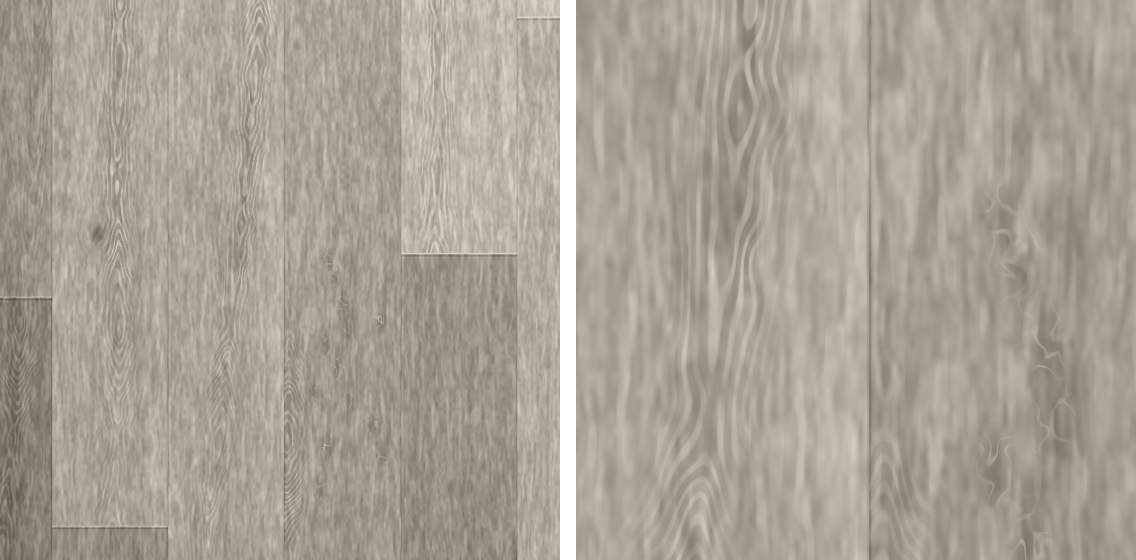
Left: the whole. Right: its middle third, enlarged.
Reproduce this texture procedurally as a Shadertoy shader.

```glsl
// Limed grey oak floor: wide upright planks with fine grain, cathedral rings, burls and a knot.
#define PLANK_WIDTH 0.2077
#define FIRST_SEAM 0.0924
#define SEAM_HALF 0.0012
#define RING_PITCH 0.0070
#define RING_SPREAD 0.027
#define FIBRE_CONTRAST 0.50
#define BURL_COUNT 13
#define KNOT_CENTRE vec2(0.176, 0.581)
#define DARK_OAK vec3(0.50, 0.46, 0.42)
#define PALE_OAK vec3(0.78, 0.74, 0.70)

// Per column: end joint height (negative: none), heart position, heart lean, ring strength
const vec4 COLUMN[6] = vec4[6](
    vec4(0.469, 0.75, 0.30, 0.40), vec4(0.060, 0.54, 0.06, 1.00),
    vec4(-1.0, 0.53, 0.45, 0.95), vec4(-1.0, 0.06, 0.05, 0.80),
    vec4(0.547, 0.27, 0.05, 0.85), vec4(0.969, 0.80, 0.10, 0.15));

// Per column: tone above and below the end joint, 0 dark to 1 pale
const vec2 TONE[6] = vec2[6](
    vec2(0.36, 0.20), vec2(0.66, 0.36), vec2(0.66, 0.66),
    vec2(0.57, 0.57), vec2(0.86, 0.45), vec2(0.90, 0.76));

float hash(vec2 p) {
    vec3 q = fract(vec3(p.xyx) * 0.1031);
    q += dot(q, q.yzx + 33.33);
    return fract((q.x + q.y) * q.z);
}

float noise(vec2 p) {
    vec2 i = floor(p), f = fract(p);
    f = f * f * (3.0 - 2.0 * f);
    vec2 e = vec2(0.0, 1.0);
    return mix(mix(hash(i), hash(i + e.yx), f.x),
               mix(hash(i + e.xy), hash(i + e.yy), f.x), f.y);
}

// Soft-edged line of the given half width at signed distance d
float line(float d, float halfWidth) {
    float px = 1.0 / iResolution.y;
    return 1.0 - smoothstep(halfWidth - px, halfWidth + px, abs(d));
}

// Short wavering pores, pale lime dashes and faint broader streaks, centred near zero
float fibres(vec2 p, float seed) {
    p.x += 0.008 * noise(vec2(p.x * 12.0, p.y * 7.0) + seed);
    p.x += 0.004 * noise(vec2(p.x * 45.0, p.y * 28.0) + seed);
    float fine = noise(vec2(p.x * 250.0, p.y * 48.0) + seed) - 0.5;
    float dash = smoothstep(0.52, 0.78, noise(vec2(p.x * 175.0, p.y * 32.0) + seed * 2.0)) - 0.28;
    float medium = noise(vec2(p.x * 105.0, p.y * 10.0) + seed * 2.0) - 0.5;
    float broad = noise(vec2(p.x * 32.0, p.y * 2.5) + seed * 3.0) - 0.5;
    float mottle = noise(vec2(p.x * 260.0, p.y * 130.0) + seed) - 0.5;
    return FIBRE_CONTRAST * (0.75 * fine + 0.36 * dash + 0.36 * medium + 0.24 * broad + 0.45 * mottle);
}

// Nested pale rings around the wandering heart line of a plank
float cathedral(vec2 p, float heartOffset, float seed, float strength) {
    float rings = sqrt(heartOffset * heartOffset + 0.00002) / RING_PITCH
                + 16.0 * noise(vec2(seed, p.y * 4.6))
                + 1.3 * noise(vec2(p.x * 60.0, p.y * 34.0) + seed);
    float pale = smoothstep(0.35, 0.95, 0.5 + 0.5 * cos(6.2832 * rings));
    float spread = exp(-pow(heartOffset / RING_SPREAD, 2.0));
    float breakup = 0.35 + 0.95 * noise(vec2(p.x * 170.0, p.y * 55.0));
    return strength * spread * (0.55 * pale * breakup - 0.20);
}

// Scattered curly patches, broken pale flecks on darker wood
float burls(vec2 p) {
    float mask = 0.0;
    for (int i = 0; i < BURL_COUNT; i++) {
        float k = float(i);
        vec2 centre = vec2(mix(0.55, 0.69, hash(vec2(k, 3.7))),
                           mix(0.12, 0.56, (k + hash(vec2(k, 9.1))) / float(BURL_COUNT)));
        vec2 d = (p - centre) / vec2(0.010, 0.021);
        mask = max(mask, exp(-dot(d, d)));
    }
    vec2 warp = vec2(noise(p * 90.0), noise(p * 90.0 + 19.0)) * 1.5;
    float curl = abs(noise(vec2(p.x * 150.0, p.y * 85.0) + warp) - 0.5);
    float fleck = (1.0 - smoothstep(0.02, 0.15, curl)) * (0.3 + 0.9 * noise(p * 160.0));
    return mask * (0.55 * fleck - 0.30);
}

void mainImage(out vec4 fragColor, in vec2 fragCoord) {
    vec2 uv = fragCoord / iResolution.xy;

    // Plank lookup
    float across = (uv.x - FIRST_SEAM) / PLANK_WIDTH;
    int column = clamp(int(floor(across)) + 1, 0, 5);
    float along = fract(across);
    vec4 plank = COLUMN[column];
    bool above = uv.y > plank.x;
    float seed = float(column) * 7.3 + (above ? 0.0 : 51.7);

    // Grain bends around the knot
    vec2 toKnot = uv - KNOT_CENTRE;
    vec2 p = uv;
    p.x -= 0.55 * toKnot.x * exp(-dot(toKnot, toKnot) / 0.0008);

    // Plank tone and soft daylight from the upper right
    float tone = above ? TONE[column].x : TONE[column].y;
    tone += 0.16 * (uv.y - 0.5) + 0.07 * (noise(uv * vec2(9.0, 4.0) + seed) - 0.5);
    tone -= 0.13 * (1.0 - smoothstep(0.0, 0.06, uv.x));
    tone += 0.10 * smoothstep(0.7, 1.0, along) * (column == 2 ? 1.0 : 0.0);

    // Ring strength fades with height, the other way on the burled plank
    float fade = smoothstep(0.3, 0.6, column == 3 ? 0.85 - uv.y : uv.y);
    float strength = plank.w * mix(column == 3 ? 0.0 : 0.5, 1.0, fade);
    if (!above) strength = plank.w * (column == 0 ? 1.6 : 0.2);

    // Grain
    float heart = plank.y + plank.z * (uv.y - 0.5) + 0.14 * (noise(vec2(uv.y * 3.0, seed)) - 0.5);
    float heartOffset = (along - heart) * PLANK_WIDTH + p.x - uv.x;
    tone += fibres(p, seed) + cathedral(p, heartOffset, seed, strength);
    tone -= 0.11 * strength * exp(-pow(heartOffset / 0.012, 2.0));
    if (column == 3) tone += burls(uv);

    // Knot with a faint halo
    float knot = length(toKnot * vec2(1.0, 0.75)) + 0.006 * (noise(uv * 110.0) - 0.5);
    tone -= 0.60 * exp(-pow(knot / 0.010, 2.0)) + 0.18 * exp(-pow(knot / 0.025, 2.0));

    // Long seams, worn unevenly, with a pale bevel
    float seam = (along - step(0.5, along)) * PLANK_WIDTH;
    float wear = 0.5 + 0.7 * noise(vec2(floor(across + 0.5) * 5.1, uv.y * 14.0));
    tone -= 0.30 * wear * line(seam, SEAM_HALF);
    tone += 0.12 * wear * line(seam - 0.0035, 0.0015);

    // End joints: pale edge over a thin shadow
    float joint = uv.y - plank.x;
    tone += 0.60 * line(joint, 0.0012) - 0.45 * line(joint + 0.0036, 0.0012);

    fragColor = vec4(mix(DARK_OAK, PALE_OAK, clamp(tone, -0.5, 1.25)), 1.0);
}
```
